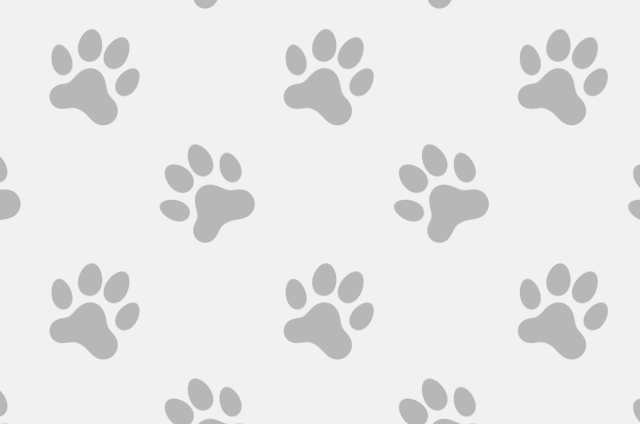
Reproduce this pattern procedurally as a Shadertoy shader.

```glsl
#define REPEATS_ACROSS 2.733
#define TILE 100.0
#define FIRST_PAW vec2(36.3, -40.9)
#define SECOND_PAW vec2(92.9, -90.0)
#define SECOND_LEAN -56.0
#define TOE_TAPER 0.12
#define PAD_BLEND 6.4
#define BACKGROUND vec3(0.946)
#define PAW_COLOR vec3(0.718)

// Local coordinates of a shape leaning clockwise by the given degrees
vec2 lean(vec2 p, float degrees) {
    float a = radians(degrees);
    float c = cos(a), s = sin(a);
    return vec2(c * p.x - s * p.y, s * p.x + c * p.y);
}

float smoothUnion(float a, float b, float k) {
    float h = max(k - abs(a - b), 0.0) / k;
    return min(a, b) - 0.25 * k * h * h;
}

float circle(vec2 p, vec2 center, float radius) {
    return length(p - center) - radius;
}

// Egg-shaped toe, narrower at its outer end
float toe(vec2 p, vec2 center, vec2 radii, float degrees) {
    vec2 q = lean(p - center, degrees) / radii;
    q.x *= 1.0 + TOE_TAPER * q.y;
    return (length(q) - 1.0) * radii.x;
}

// Three lobes melted into a round core
float pad(vec2 p) {
    float d = circle(p, vec2(0.7, 1.1), 7.1);
    d = smoothUnion(d, circle(p, vec2(-10.0, -0.4), 5.15), PAD_BLEND);
    d = smoothUnion(d, circle(p, vec2(7.8, -6.4), 6.2), PAD_BLEND);
    return smoothUnion(d, circle(p, vec2(2.5, 6.4), 5.0), PAD_BLEND);
}

float paw(vec2 p) {
    float d = pad(p);
    d = min(d, toe(p, vec2(-10.0, 15.3), vec2(4.3, 6.65), -14.0));
    d = min(d, toe(p, vec2(2.3, 21.5), vec2(5.1, 7.0), 9.0));
    d = min(d, toe(p, vec2(13.7, 18.3), vec2(4.85, 7.25), 29.0));
    return min(d, toe(p, vec2(18.3, 5.9), vec2(4.35, 6.55), 35.0));
}

// Offset from the nearest repeat of a point on the tile grid
vec2 repeatAround(vec2 p, vec2 center) {
    return mod(p - center + 0.5 * TILE, TILE) - 0.5 * TILE;
}

void mainImage(out vec4 fragColor, in vec2 fragCoord) {
    // Tile units, measured from the top left corner
    float pixel = TILE * REPEATS_ACROSS / iResolution.x;
    vec2 p = (fragCoord - vec2(0.0, iResolution.y)) * pixel;

    // Two paws per tile, the second one turned
    float d = paw(repeatAround(p, FIRST_PAW));
    d = min(d, paw(lean(repeatAround(p, SECOND_PAW), SECOND_LEAN)));

    float coverage = 1.0 - smoothstep(-0.75 * pixel, 0.75 * pixel, d);
    fragColor = vec4(mix(BACKGROUND, PAW_COLOR, coverage), 1.0);
}
```
